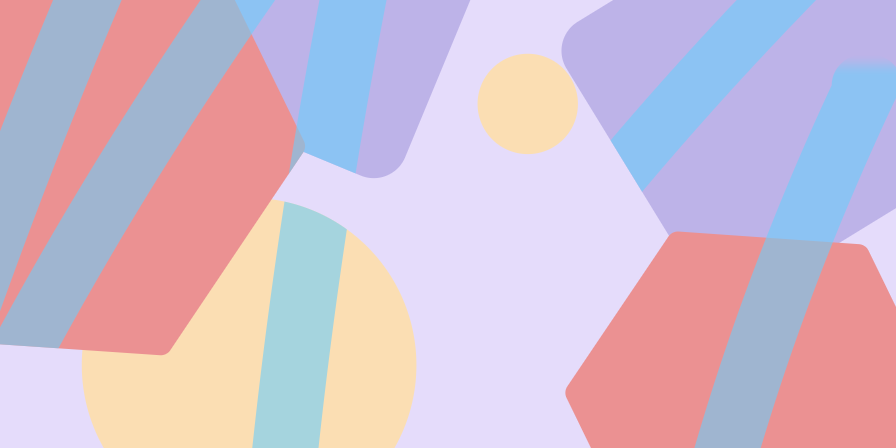
Give the GLSL for this background, as a Shadertoy shader.

```glsl
const vec3 LAVENDER = vec3(0.898, 0.863, 0.984);
const vec3 CREAM = vec3(0.984, 0.871, 0.702);
const vec3 PURPLE = vec3(0.741, 0.702, 0.910);
const vec3 CORAL = vec3(0.922, 0.569, 0.573);
const vec3 SKY = vec3(0.423, 0.805, 0.980);
const float RIBBON_OPACITY = 0.6;

// Moves p into the frame of a shape turned by angle
vec2 toLocal(vec2 p, vec2 center, float angle) {
    float c = cos(angle), s = sin(angle);
    return mat2(c, -s, s, c) * (p - center);
}

float circle(vec2 p, vec2 center, float radius) {
    return length(p - center) - radius;
}

float roundedSquare(vec2 p, float halfSide, float corner) {
    vec2 q = abs(p) - halfSide + corner;
    return length(max(q, 0.0)) + min(max(q.x, q.y), 0.0) - corner;
}

float roundedHexagon(vec2 p, float apothem, float corner) {
    const vec2 fold = vec2(-0.866025, 0.5);
    float inner = apothem - corner;
    float halfSide = inner * 0.57735;
    p = abs(p);
    p -= 2.0 * min(dot(fold, p), 0.0) * fold;
    p -= vec2(clamp(p.x, -halfSide, halfSide), inner);
    return length(p) * sign(p.y) - corner;
}

// Opacity of a band around x = a + b*y + c*y*y, with a faded upper cap
float ribbon(vec2 p, vec3 curve, float halfWidth, vec2 span, float pixel) {
    float y = clamp(p.y, span.x, span.y);
    float slope = curve.y + 2.0 * curve.z * y;
    float side = p.x - dot(curve, vec3(1.0, y, y * y));
    side *= inversesqrt(1.0 + slope * slope);
    float d = length(vec2(side, p.y - y)) - halfWidth;
    float fade = smoothstep(span.x - halfWidth, span.x - 0.02, p.y);
    return clamp(0.5 - d / pixel, 0.0, 1.0) * fade;
}

// Paints a shape and adds it to the total coverage in alpha
vec4 paint(vec4 canvas, vec3 color, float d, float pixel) {
    return mix(canvas, vec4(color, 1.0), clamp(0.5 - d / pixel, 0.0, 1.0));
}

void mainImage(out vec4 fragColor, in vec2 fragCoord) {
    // Height is one unit, with y running downward
    float pixel = 1.0 / iResolution.y;
    vec2 p = vec2(fragCoord.x, iResolution.y - fragCoord.y) * pixel;
    vec4 canvas = vec4(LAVENDER, 0.0);

    // Discs
    canvas = paint(canvas, CREAM, circle(p, vec2(0.556, 0.815), 0.3735), pixel);
    canvas = paint(canvas, CREAM, circle(p, vec2(1.178, 0.232), 0.112), pixel);

    // Squares
    vec2 leftSquare = toLocal(p, vec2(0.692, -0.022), 0.393);
    vec2 rightSquare = toLocal(p, vec2(1.724, 0.208), -0.55);
    canvas = paint(canvas, PURPLE, roundedSquare(leftSquare, 0.339, 0.076), pixel);
    canvas = paint(canvas, PURPLE, roundedSquare(rightSquare, 0.363, 0.076), pixel);

    // Hexagons
    vec2 leftHexagon = toLocal(p, vec2(0.125, 0.290), 0.068);
    vec2 rightHexagon = toLocal(p, vec2(1.690, 0.905), 0.070);
    canvas = paint(canvas, CORAL, roundedHexagon(leftHexagon, 0.486, 0.026), pixel);
    canvas = paint(canvas, CORAL, roundedHexagon(rightHexagon, 0.375, 0.026), pixel);

    // Translucent ribbons, visible only across the shapes
    vec2 through = vec2(-1.0, 2.0);
    float band = ribbon(p, vec3(0.195, -0.421, 0.047), 0.0705, through, pixel);
    band = max(band, ribbon(p, vec3(0.531, -0.690, 0.096), 0.0685, through, pixel));
    band = max(band, ribbon(p, vec3(0.788, -0.194, 0.043), 0.0735, through, pixel));
    band = max(band, ribbon(p, vec3(1.733, -0.960, 0.154), 0.0640, vec2(-1.0, 0.5), pixel));
    band = max(band, ribbon(p, vec3(2.029, -0.515, 0.110), 0.0710, vec2(0.19, 2.0), pixel));

    vec3 color = mix(canvas.rgb, SKY, RIBBON_OPACITY * band * canvas.a);
    fragColor = vec4(color, 1.0);
}
```
